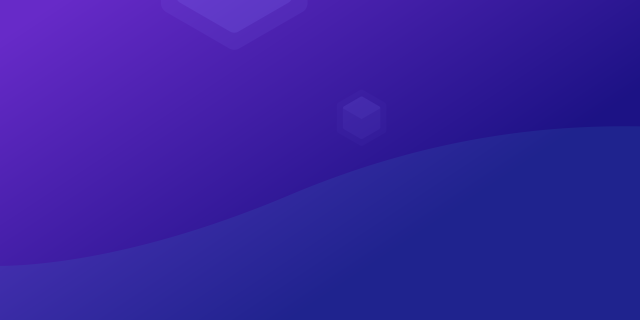
Give the GLSL for this background, as a Shadertoy shader.

```glsl
// Violet to navy diagonal gradient with a pale rising wave and two translucent hexagons.

// Colours
const vec3 VIOLET = vec3(0.405, 0.165, 0.785);
const vec3 NAVY = vec3(0.11, 0.07, 0.52);
const vec3 WAVE_TINT = vec3(0.20, 0.60, 0.80);
const vec3 HEX_TINT = vec3(0.54, 0.50, 1.00);

// Gradient: weights of the right and downward axes, then start and end
const vec2 GRADIENT_AXIS = vec2(0.57, 0.43);
const vec2 GRADIENT_RANGE = vec2(0.05, 0.69);

// Wave: positions in canvas heights
const float WAVE_ALPHA = 0.125;
const vec2 TROUGH = vec2(0.0, 0.169);
const vec2 INFLECTION = vec2(0.911, 0.393);
const vec2 CREST = vec2(1.953, 0.6055);
const float TROUGH_POWER = 1.72;
const float CREST_POWER = 2.06;

// Hexagons: centre, outer and inner apothem in canvas heights
const vec2 BIG_CENTRE = vec2(0.732, 1.104);
const vec2 BIG_SIZE = vec2(0.229, 0.182);
const vec2 SMALL_CENTRE = vec2(1.130, 0.632);
const vec2 SMALL_SIZE = vec2(0.0773, 0.0585);
const float CORNER = 0.14;

// Opacity of the outer shell, the inner body and the top face
const vec3 BIG_ALPHA = vec3(0.09, 0.15, 0.0);
const vec3 SMALL_ALPHA = vec3(0.035, 0.06, 0.07);

const float TAN30 = 0.57735;

// Coverage of the inside of a signed distance
float cover(float d) {
    return clamp(0.5 - d * iResolution.y, 0.0, 1.0);
}

// Rounded hexagon with a vertex at the top; r is the apothem
float hexagon(vec2 p, float r) {
    const vec2 fold = vec2(-0.8660254, 0.5);
    float corner = CORNER * r;
    r -= corner;
    p = abs(p.yx);
    p -= 2.0 * min(dot(fold, p), 0.0) * fold;
    p -= vec2(clamp(p.x, -TAN30 * r, TAN30 * r), r);
    return length(p) * sign(p.y) - corner;
}

// Height of the wave: one curve leaves the trough, another meets the crest
float waveHeight(float x) {
    float rise = max(x - TROUGH.x, 0.0) / (INFLECTION.x - TROUGH.x);
    float fall = abs(CREST.x - x) / (CREST.x - INFLECTION.x);
    return x < INFLECTION.x
        ? mix(TROUGH.y, INFLECTION.y, pow(rise, TROUGH_POWER))
        : mix(CREST.y, INFLECTION.y, pow(fall, CREST_POWER));
}

// Shell, body and top face of a cube seen from its corner
vec3 addCube(vec3 colour, vec2 p, vec2 size, vec3 alpha) {
    float shell = cover(hexagon(p, size.x));
    float body = cover(hexagon(p, size.y));
    float top = body * cover((abs(p.x) * TAN30 - p.y - 0.07 * size.y) * 0.866);
    colour = mix(colour, HEX_TINT, alpha.x * shell);
    colour = mix(colour, HEX_TINT, alpha.y * body);
    return mix(colour, HEX_TINT, alpha.z * top);
}

void mainImage(out vec4 fragColor, in vec2 fragCoord) {
    vec2 uv = fragCoord / iResolution.xy;
    vec2 p = vec2(uv.x * 2.0, uv.y);

    // Background gradient
    float along = dot(GRADIENT_AXIS, vec2(uv.x, 1.0 - uv.y));
    float shade = (along - GRADIENT_RANGE.x) / (GRADIENT_RANGE.y - GRADIENT_RANGE.x);
    vec3 colour = mix(VIOLET, NAVY, clamp(shade, 0.0, 1.0));

    // Hexagons
    colour = addCube(colour, p - BIG_CENTRE, BIG_SIZE, BIG_ALPHA);
    colour = addCube(colour, p - SMALL_CENTRE, SMALL_SIZE, SMALL_ALPHA);

    // Wave
    colour = mix(colour, WAVE_TINT, WAVE_ALPHA * cover(p.y - waveHeight(p.x)));

    fragColor = vec4(colour, 1.0);
}
```
